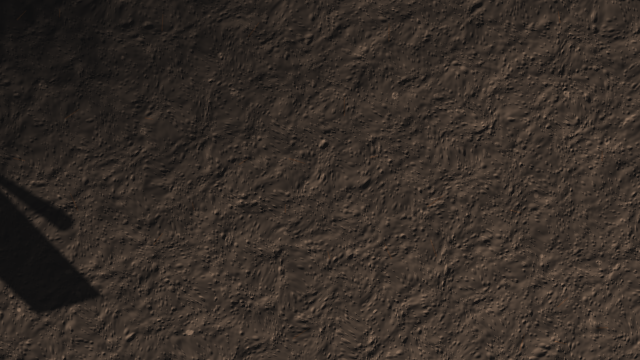
A Shadertoy shader for this texture:

```glsl
#define SOIL_DARK vec3(0.054, 0.053, 0.055)
#define SOIL_LIGHT vec3(0.440, 0.360, 0.298)
#define STRAW_TINT vec3(0.42, 0.28, 0.19)
#define LIGHT_DIR vec2(-0.60, 0.80)
#define TONE 0.455
#define RELIEF 0.62
#define SAMPLE_STEP 0.0024
#define SHADOW_BLUR 0.009

vec2 hash2(vec2 p) {
    vec3 q = fract(p.xyx * vec3(0.1031, 0.1030, 0.0973));
    q += dot(q, q.yzx + 33.33);
    return fract((q.xx + q.yz) * q.zy);
}

float valueNoise(vec2 p) {
    vec2 i = floor(p), f = fract(p);
    f = f * f * (3.0 - 2.0 * f);
    float low = mix(hash2(i).x, hash2(i + vec2(1, 0)).x, f.x);
    float high = mix(hash2(i + vec2(0, 1)).x, hash2(i + vec2(1, 1)).x, f.x);
    return mix(low, high, f.y);
}

// Cellular bumps: height of scattered stones, in canvas units
float stones(vec2 p, float freq, float density) {
    vec2 q = p * freq, cell = floor(q);
    float h = 0.0;
    for (int y = -1; y <= 1; y++)
    for (int x = -1; x <= 1; x++) {
        vec2 c = cell + vec2(x, y);
        vec2 offset = hash2(c), kind = hash2(c + 71.7);
        float radius = mix(0.28, 0.62, kind.y * kind.y);
        vec2 d = (q - c - offset) / radius;
        float turn = 6.283 * offset.y;
        float across = dot(d, vec2(cos(turn), sin(turn)));
        float reach = dot(d, d) + 0.9 * offset.x * across * across;
        float bump = max(1.0 - reach, 0.0);
        h = max(h, step(kind.x, density) * radius * bump * bump);
    }
    return 0.9 * h / freq;
}

// Soil relief: turned lumps with a slight diagonal grain, and stones
float soilHeight(vec2 p) {
    vec2 bent = p + 0.03 * vec2(valueNoise(p * 15.0), valueNoise(p * 15.0 + 20.0));
    vec2 along = mat2(0.77, -0.64, 0.64, 0.77) * bent;
    vec2 turned = mat2(0.96, 0.28, -0.28, 0.96) * bent;
    float scuffs = smoothstep(0.35, 0.75, valueNoise(p * 6.0 + 50.0));
    float h = 0.42 * valueNoise(turned * 19.0) / 19.0;
    h += 0.55 * valueNoise(along * vec2(34.0, 46.0)) / 42.0;
    h += 0.55 * valueNoise(turned * 78.0 + 9.0) / 78.0;
    h += 0.55 * scuffs * valueNoise(along * vec2(36.0, 84.0) + 5.0) / 84.0;
    h += 0.40 * valueNoise(along * 125.0 + 3.0) / 125.0;
    h += stones(bent, 34.0, 0.07);
    h += stones(bent + 3.1, 60.0, 0.25);
    return h + stones(bent + 7.7, 92.0, 0.48);
}

float segmentDist(vec2 p, vec2 a, vec2 b, float startRadius, float endRadius) {
    vec2 pa = p - a, ba = b - a;
    float t = clamp(dot(pa, ba) / dot(ba, ba), 0.0, 1.0);
    return length(pa - ba * t) - mix(startRadius, endRadius, t);
}

// Rare thin straws, one possible per cell
float straws(vec2 p) {
    vec2 q = p * 8.0, cell = floor(q);
    vec2 pick = hash2(cell + 19.0), spot = hash2(cell + 5.0);
    float angle = 0.8 + 2.4 * (pick.y - 0.5);
    vec2 halfLength = vec2(cos(angle), sin(angle)) * mix(0.07, 0.22, spot.x);
    vec2 mid = mix(vec2(0.28), vec2(0.72), spot);
    float d = segmentDist(q - cell, mid - halfLength, mid + halfLength, 0.010, 0.003);
    return step(pick.x, 0.2) * smoothstep(0.02, -0.006, d);
}

// Signed distance to a line, positive on its left side
float lineDist(vec2 p, vec2 a, vec2 b) {
    vec2 d = normalize(b - a);
    return dot(p - a, vec2(-d.y, d.x));
}

// Cast shadow: a broad wedge and a slim tapered blade
float shadowDist(vec2 p) {
    vec2 top = vec2(0.0, 0.475), tip = vec2(0.285, 0.178);
    vec2 heel = vec2(0.104, 0.125), base = vec2(0.0, 0.225);
    float wedge = max(lineDist(p, top, tip), lineDist(p, tip, heel));
    wedge = max(wedge, lineDist(p, heel, base));
    float blade = segmentDist(p, vec2(-0.02, 0.515), vec2(0.178, 0.382), 0.012, 0.025);
    return min(wedge, blade);
}

void mainImage(out vec4 fragColor, in vec2 fragCoord) {
    vec2 p = fragCoord / iResolution.y;
    vec2 uv = fragCoord / iResolution.xy;

    // Broad light falloff with soft patches
    float corner = smoothstep(0.7, 0.0, length((uv - vec2(0, 1)) * vec2(1.0, 0.8)));
    float tone = TONE + 0.12 * (uv.x - uv.y) - 0.27 * corner;
    tone += 0.08 * (valueNoise(p * 5.0) - 0.5) + 0.12 * (valueNoise(p * 36.0) - 0.5);

    // Side lighting from the slope along the light
    vec2 s = LIGHT_DIR * SAMPLE_STEP;
    float slope = (soilHeight(p - s) - soilHeight(p + s)) / (2.0 * SAMPLE_STEP);
    tone *= max(1.0 + RELIEF * slope, 0.12);

    // Pale pebbles and straws
    float pale = smoothstep(0.0, 0.008, stones(p + 11.0, 36.0, 0.025));
    tone *= 1.0 + 0.8 * pale;
    vec3 color = mix(SOIL_DARK, SOIL_LIGHT, clamp(tone, 0.0, 1.2));
    color = mix(color, STRAW_TINT * (0.35 + tone), 0.5 * straws(p));

    float shade = smoothstep(SHADOW_BLUR, -SHADOW_BLUR, shadowDist(p));
    color = mix(color, SOIL_DARK + 0.05 * color, 0.97 * shade);
    fragColor = vec4(color, 1.0);
}
```
